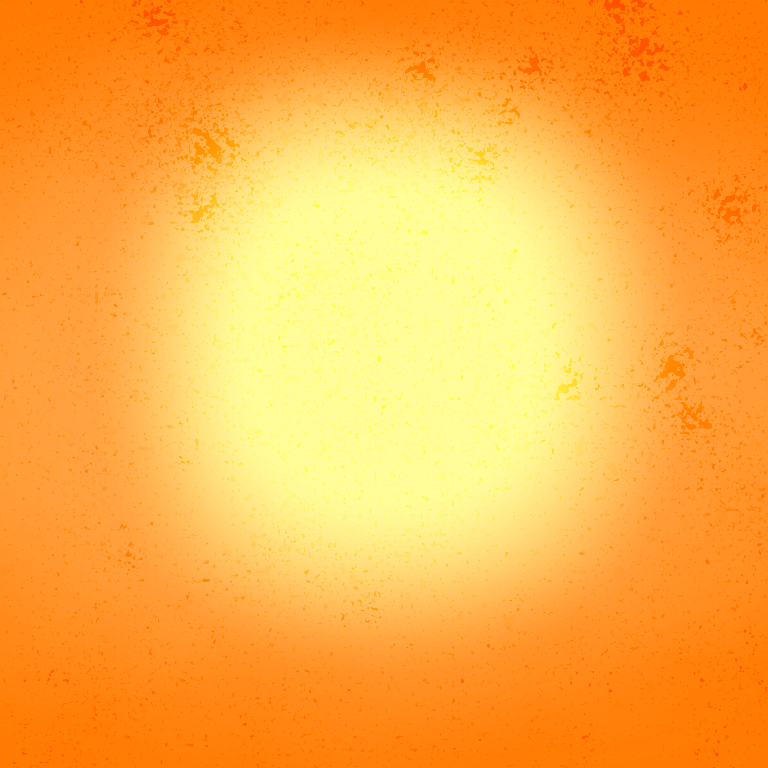
Write a Shadertoy shader that draws this background.

```glsl
// A pale yellow glow on a warm orange wall, worn by scattered specks.
// Two soft falloffs build the light; thresholded gradient noise at several
// sizes, thickened around a few worn spots, is colour-burned over it.

const vec3 DEEP_ORANGE = vec3(1.0, 0.48, 0.01);
const vec3 SOFT_ORANGE = vec3(1.0, 0.635, 0.255);
const vec3 PALE_YELLOW = vec3(1.0, 0.99, 0.605);

// Worn spots: centre and radius
const int SPOT_COUNT = 16;
const vec3 SPOTS[SPOT_COUNT] = vec3[](
    vec3(0.835, 0.925, 0.034), vec3(0.815, 0.988, 0.034),
    vec3(0.692, 0.907, 0.021), vec3(0.550, 0.912, 0.017),
    vec3(0.630, 0.791, 0.019), vec3(0.662, 0.856, 0.012),
    vec3(0.876, 0.520, 0.028), vec3(0.900, 0.455, 0.026),
    vec3(0.745, 0.503, 0.021), vec3(0.950, 0.728, 0.030),
    vec3(0.988, 0.556, 0.013), vec3(0.275, 0.807, 0.027),
    vec3(0.262, 0.722, 0.022), vec3(0.205, 0.975, 0.022),
    vec3(0.167, 0.274, 0.014), vec3(0.484, 0.208, 0.011));

vec2 randomDirection(vec2 cell) {
    float angle = 6.2832 * fract(sin(dot(cell, vec2(127.1, 311.7))) * 43758.55);
    return vec2(cos(angle), sin(angle));
}

float cornerSlope(vec2 cell, vec2 f, vec2 corner) {
    return dot(randomDirection(cell + corner), f - corner);
}

float gradientNoise(vec2 p) {
    vec2 cell = floor(p), f = fract(p);
    vec2 u = f * f * f * (f * (f * 6.0 - 15.0) + 10.0);
    float low = mix(cornerSlope(cell, f, vec2(0, 0)), cornerSlope(cell, f, vec2(1, 0)), u.x);
    float high = mix(cornerSlope(cell, f, vec2(0, 1)), cornerSlope(cell, f, vec2(1, 1)), u.x);
    return mix(low, high, u.y);
}

float roughNoise(vec2 p) {
    return gradientNoise(p) + 0.5 * gradientNoise(p * 2.1 + 17.3);
}

// Bell-shaped weight around a centre
float bell(vec2 p, vec2 center, vec2 radius) {
    vec2 q = (p - center) / radius;
    return exp(-dot(q, q));
}

// Smooth-edged islands where the noise rises above a threshold
float specks(vec2 p, float frequency, float threshold) {
    float field = roughNoise(p * frequency) - threshold;
    float width = 0.4 * fwidth(field) + 0.01;
    return smoothstep(-width, width, field);
}

float spotWear(vec2 p) {
    float wear = 0.0;
    for (int i = 0; i < SPOT_COUNT; i++)
        wear = max(wear, bell(p, SPOTS[i].xy, SPOTS[i].zz));
    return wear;
}

// Broad areas where loose specks gather
float speckDensity(vec2 p) {
    float density = 0.9 * bell(p, vec2(0.47, 0.58), vec2(0.28, 0.30));
    density += 0.6 * bell(p, vec2(0.24, 0.86), vec2(0.17, 0.16));
    density += 0.5 * bell(p, vec2(0.72, 0.92), vec2(0.24, 0.12));
    density += 0.8 * bell(p, vec2(0.97, 0.39), vec2(0.09, 0.16));
    return density + 0.8 * gradientNoise(p * 7.0 + 3.7) + 0.5 * gradientNoise(p * 19.0);
}

// Slightly squared soft disc
float glowAmount(vec2 p) {
    vec2 q = abs(p - vec2(0.508, 0.548)) * vec2(1.06, 0.99);
    float reach = pow(pow(q.x, 2.4) + pow(q.y, 2.4), 1.0 / 2.4);
    return 1.0 - smoothstep(0.185, 0.43, reach);
}

vec3 wallLight(vec2 p, float glow) {
    float reach = length((p - vec2(0.46, 0.50)) * vec2(0.62, 1.0));
    reach += 0.03 * roughNoise(p * 5.0);
    vec3 wall = mix(SOFT_ORANGE, DEEP_ORANGE, smoothstep(0.22, 0.57, reach));
    return mix(wall, PALE_YELLOW, glow);
}

vec3 colorBurn(vec3 base, float strength) {
    return max(1.0 - (1.0 - base) / (1.0 - strength), 0.0);
}

void mainImage(out vec4 fragColor, in vec2 fragCoord) {
    vec2 p = fragCoord / iResolution.xy;
    float glow = glowAmount(p);
    float density = speckDensity(p);
    float wear = spotWear(p);
    float skirt = sqrt(sqrt(wear));

    // Faint stains, loose flakes of two sizes, dust of two sizes
    float stains = specks(p + 5.3, 44.0, 0.50 - 0.16 * density);
    float flakes = specks(p, 84.0, 0.60 - 0.13 * density - 0.60 * wear);
    flakes = max(flakes, specks(p + 8.6, 118.0, 0.58 - 0.16 * density - 0.24 * skirt));
    float dust = specks(p + 2.1, 150.0, 0.51 - 0.16 * density - 0.08 * skirt);
    float grit = specks(p + 4.4, 205.0, 0.56 - 0.14 * density - 0.14 * skirt);

    // Loose flakes stay lighter than the worn spots
    float fade = smoothstep(-0.3, 0.4, gradientNoise(p * 23.0));
    float flakeStrength = mix(0.25, 0.48, glow) * mix(0.5 + 0.5 * fade, 1.0, skirt);
    float strength = max(flakes * flakeStrength, dust * mix(0.12, 0.27, glow));
    strength = max(strength, grit * mix(0.17, 0.33, glow));
    strength = max(strength, stains * mix(0.025, 0.15, glow));

    fragColor = vec4(colorBurn(wallLight(p, glow), strength), 1.0);
}
```
